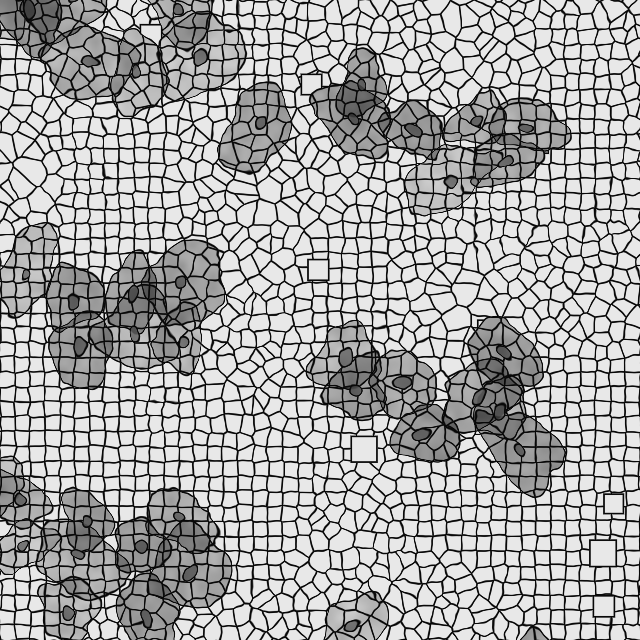
Reproduce this pattern procedurally as a Shadertoy shader.

```glsl
// Stained tissue cells in grey clumps, covered by a black mesh of irregular grains
#define GRAINS 43.0       // mesh grains across the canvas
#define LINE 0.0026       // width of the mesh lines
#define CELL_STEP 0.085   // spacing of the tissue cell lattice
#define CELL_RADIUS 0.054 // mean radius of a tissue cell
#define CLUMPING 0.82     // chance of a cell in the core of a clump
#define STRAYS 0.035      // chance of a lone cell
#define BLOCK_STEP 0.09   // spacing of the square grain lattice
#define BLOCK_SHARE 0.07  // share of that lattice in use
#define PAPER 0.91
#define INK 0.03

vec2 hash2(vec2 p) {
    vec3 q = fract(p.xyx * vec3(0.1031, 0.1030, 0.0973));
    q += dot(q, q.yzx + 33.33);
    return fract((q.xx + q.yz) * q.zy);
}

vec2 noise2(vec2 p) {
    vec2 i = floor(p), f = fract(p);
    f = f * f * (3.0 - 2.0 * f);
    vec2 low = mix(hash2(i), hash2(i + vec2(1, 0)), f.x);
    vec2 high = mix(hash2(i + vec2(0, 1)), hash2(i + vec2(1, 1)), f.x);
    return mix(low, high, f.y);
}

mat2 rotation(float a) {
    return mat2(cos(a), sin(a), -sin(a), cos(a));
}

// Seed of one grain: xy position, z is 0 where the seed is left out
vec3 grainSeed(vec2 id) {
    float disorder = smoothstep(0.3, 0.6, noise2(id * 0.13 + 7.0).x);
    vec2 jitter = (hash2(id + 50.0) - 0.5) * mix(0.22, 0.85, disorder);
    float kept = step(0.16 * disorder, hash2(id + 150.0).y);
    return vec3(id + 0.5 + jitter, kept);
}

// Distance to the nearest border between grains
float grainBorder(vec2 p) {
    vec2 base = floor(p), nearest = vec2(0);
    float best = 1e3, border = 1e3;
    for (int k = 0; k < 25; k++) {
        vec3 s = grainSeed(base + vec2(k % 5 - 2, k / 5 - 2));
        vec2 r = s.xy - p;
        if (s.z > 0.5 && dot(r, r) < best) { best = dot(r, r); nearest = r; }
    }
    for (int k = 0; k < 25; k++) {
        vec3 s = grainSeed(base + vec2(k % 5 - 2, k / 5 - 2));
        vec2 r = s.xy - p, gap = r - nearest;
        if (s.z > 0.5 && dot(gap, gap) > 1e-4)
            border = min(border, dot(0.5 * (r + nearest), normalize(gap)));
    }
    return border;
}

// Signed distance to the nearest large square grain
float blockDistance(vec2 p) {
    float d = 1.0;
    vec2 base = floor(p / BLOCK_STEP);
    for (int k = 0; k < 9; k++) {
        vec2 id = base + vec2(k % 3 - 1, k / 3 - 1), h = hash2(id + 310.0);
        if (h.x > BLOCK_SHARE) continue;
        vec2 c = (id + 0.3 + 0.4 * hash2(id + 330.0)) * BLOCK_STEP;
        vec2 q = abs(p - c) - mix(0.015, 0.021, h.y);
        d = min(d, max(q.x, q.y));
    }
    return d;
}

// Chance of a tissue cell: staggered clumps with a few strays between
float cellChance(vec2 c) {
    float across = cos(5.7 * (c.x - 0.7));
    float f = across * abs(across) * cos(15.0 * (c.y - 0.78) + 0.7 * sin(9.0 * c.x));
    return STRAYS + CLUMPING * smoothstep(0.0, 0.4, f);
}

// Overlapping tissue cells: x grey factor, y outline distance, z nucleus, w body
vec4 tissue(vec2 p) {
    vec4 t = vec4(1);
    vec2 base = floor(p / CELL_STEP);
    float soft = 1.0 / iResolution.y;
    for (int k = 0; k < 25; k++) {
        vec2 id = base + vec2(k % 5 - 2, k / 5 - 2);
        vec2 h = hash2(id + 410.0), g = hash2(id + 430.0);
        vec2 c = (id + 0.2 + 0.6 * hash2(id + 450.0)) * CELL_STEP;
        if (h.x > cellChance(c)) continue;
        vec2 q = rotation(6.283 * g.x) * (p - c);
        vec2 e = q * vec2(mix(0.8, 1.0, h.y), mix(1.4, 1.0, h.y));
        float a = atan(e.y, e.x);
        float lobes = 1.0 + 0.11 * cos(3.0 * a + 9.0 * g.y) + 0.06 * cos(5.0 * a + 20.0 * h.y);
        float body = length(e) - CELL_RADIUS * mix(0.8, 1.2, g.y) * lobes;
        float nucleus = length(q * vec2(0.85, 1.2)) - mix(0.008, 0.0115, h.y);
        t.x *= mix(mix(0.63, 0.85, g.x), 1.0, smoothstep(-soft, soft, body));
        t.y = min(t.y, abs(body));
        t.z = min(t.z, nucleus);
        t.w = min(t.w, body);
    }
    return t;
}

void mainImage(out vec4 fragColor, in vec2 fragCoord) {
    vec2 p = fragCoord / iResolution.y;
    float soft = 0.6 / iResolution.y;

    // Ragged displacement, stronger in some zones
    vec2 rough = noise2(p * 95.0) - 0.5;
    float zone = smoothstep(0.4, 0.85, noise2(p * 8.0 + 20.0).x);
    vec2 bend = 0.022 * (noise2(p * 17.0 + 3.0) - 0.5);
    vec4 t = tissue(p + bend + 0.0045 * rough);

    // Mesh, opened by square grains and by nuclei
    float mesh = grainBorder((p + rough * mix(0.0025, 0.0055, zone)) * GRAINS) / GRAINS;
    float block = t.w > 0.0 ? blockDistance(p) : 1.0;
    mesh = block < 0.0 ? -block : min(mesh, block);
    mesh = min(mesh, t.y);
    mesh = t.z < 0.0 ? -t.z : min(mesh, t.z);

    // Grey stain with faint mottling and dark nuclei
    float mottle = 0.09 * (noise2(p * 60.0).y - 0.5) + 0.09 * (noise2(p * 22.0).x - 0.5);
    float grey = PAPER * max(t.x, 0.3);
    grey += mottle * smoothstep(0.0, -0.004, t.w);
    grey *= mix(0.6, 1.0, smoothstep(-soft, soft, t.z));
    grey = mix(INK, grey, smoothstep(LINE * 0.5 - soft, LINE * 0.5 + soft, mesh));
    fragColor = vec4(vec3(grey), 1.0);
}
```
